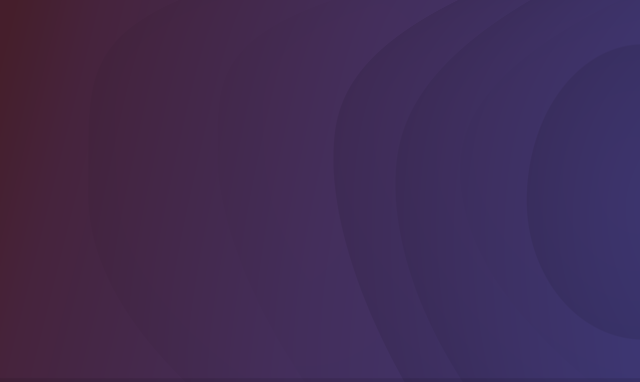
Reproduce this background procedurally as a WebGL 1 fragment shader.

```glsl
precision mediump float;
// A dark wine-to-indigo gradient crossed by nested curved layers.
// Each layer is a bent edge x = f(y), with a faint shadow that starts
// on the edge and fades inward; an oval layer closes the right side.

uniform vec2 u_resolution;

// Gradient colours, left to right, and the positions they sit at
const vec3 WINE   = vec3(0.272, 0.119, 0.168);
const vec3 PLUM   = vec3(0.273, 0.139, 0.237);
const vec3 VIOLET = vec3(0.270, 0.184, 0.365);
const vec3 INDIGO = vec3(0.248, 0.220, 0.462);
const vec3 STOPS  = vec3(0.13, 0.57, 1.10);
const float GRADIENT_TILT = 0.15;
const float GRADIENT_SHIFT = -0.025;

// Shadow falloff and edge softness
const float FADE_LENGTH = 0.20;
const float EDGE_PIXELS = 0.8;

// Oval layer: centre, half width, half heights above and below
const vec2 OVAL_CENTRE = vec2(1.005, 0.476);
const float OVAL_WIDTH = 0.182;
const float OVAL_RISE  = 0.408;
const float OVAL_DROP  = 0.365;
const float OVAL_SHADE = 0.085;

// Thin dark band along the bottom
const float BAND_HEIGHT = 0.010;
const float BAND_SHADE  = 0.10;

vec3 gradient(float t) {
  vec3 colour = mix(WINE, PLUM, clamp(t / STOPS.x, 0.0, 1.0));
  colour = mix(colour, VIOLET, clamp((t - STOPS.x) / (STOPS.y - STOPS.x), 0.0, 1.0));
  return mix(colour, INDIGO, clamp((t - STOPS.y) / (STOPS.z - STOPS.y), 0.0, 1.0));
}

// Darkening factor at a signed depth inside a layer
float shadow(float depth, float strength) {
  float soft = EDGE_PIXELS / u_resolution.x;
  float inside = smoothstep(-soft, soft, depth);
  return 1.0 - strength * inside * exp(-max(depth, 0.0) / FADE_LENGTH);
}

// Depth past a curved edge whose leftmost point is tip.
// upper and lower hold (spread at the canvas border, bend exponent).
float curveDepth(vec2 uv, vec2 tip, vec2 upper, vec2 lower) {
  float rise = uv.y - tip.y;
  bool above = rise > 0.0;
  vec2 bend = above ? upper : lower;
  float reach = above ? 1.0 - tip.y : tip.y;
  float along = max(abs(rise) / reach, 0.0001);
  return uv.x - tip.x - bend.x * pow(along, bend.y);
}

float ovalDepth(vec2 uv) {
  vec2 offset = uv - OVAL_CENTRE;
  float halfHeight = offset.y > 0.0 ? OVAL_RISE : OVAL_DROP;
  return (1.0 - length(offset / vec2(OVAL_WIDTH, halfHeight))) * OVAL_WIDTH;
}

void main() {
  vec2 uv = gl_FragCoord.xy / u_resolution;
  vec3 colour = gradient(uv.x + GRADIENT_TILT * (1.0 - uv.y) + GRADIENT_SHIFT);

  // Open layers, outermost first
  float light = 1.0;
  light *= shadow(curveDepth(uv, vec2(0.138, 0.487), vec2(0.142, 5.0), vec2(0.152, 1.96)), 0.035);
  light *= shadow(curveDepth(uv, vec2(0.340, 0.585), vec2(0.180, 4.0), vec2(0.136, 1.72)), 0.020);
  light *= shadow(curveDepth(uv, vec2(0.521, 0.574), vec2(0.195, 2.64), vec2(0.111, 1.73)), 0.085);
  light *= shadow(curveDepth(uv, vec2(0.618, 0.515), vec2(0.211, 2.33), vec2(0.105, 1.88)), 0.060);
  light *= shadow(curveDepth(uv, vec2(0.719, 0.552), vec2(0.250, 2.20), vec2(0.204, 1.96)), 0.015);

  // Closed layer on the right
  light *= shadow(ovalDepth(uv), OVAL_SHADE);

  // Bottom band
  float soft = EDGE_PIXELS / u_resolution.y;
  light *= 1.0 - BAND_SHADE * (1.0 - smoothstep(-soft, soft, uv.y - BAND_HEIGHT));

  gl_FragColor = vec4(colour * light, 1.0);
}
```
